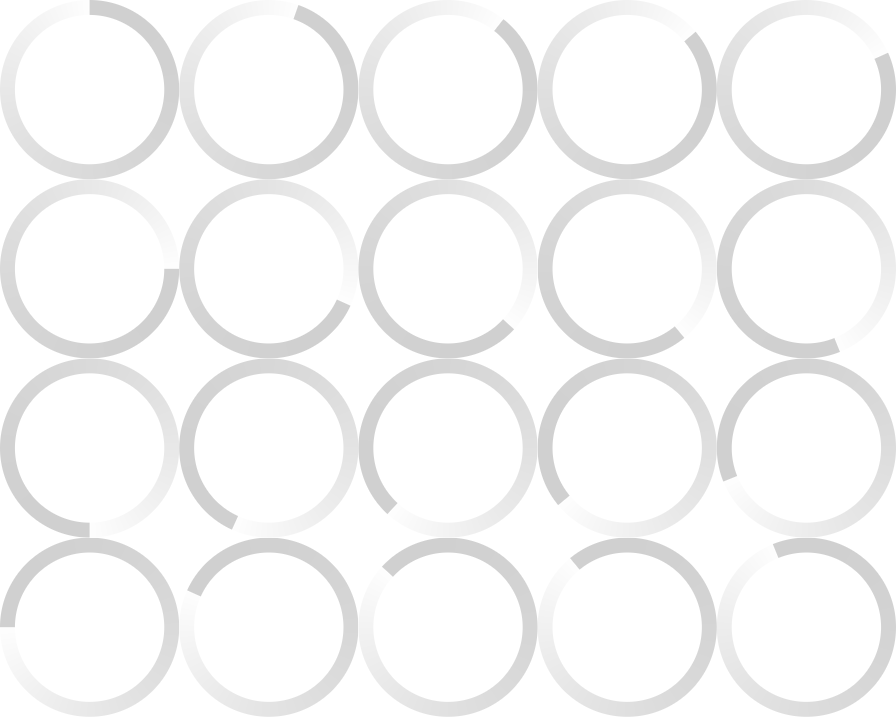
Give the GLSL for this pattern, as a Shadertoy shader.

```glsl
// A 5 by 4 sheet of touching rings, each shaded clockwise from grey to near white.
// Reading across then down, the hard seam of the shading makes one full turn.
// Each cell is square; the ring is a radial band and the shade a power of its angle.

const float TAU = 6.2831853;
const vec2 GRID = vec2(5.0, 4.0);
const float RING_INNER = 5.0 / 6.0;   // in half cells; the outer radius is 1
const float SHADE_CURVE = 2.2;
const vec3 PAPER = vec3(1.0);
const vec3 RING_DARK = vec3(0.815);
const vec3 RING_LIGHT = vec3(0.995);

// Seam direction as a fraction of a turn, clockwise from the top.
// Rows advance a quarter turn; steps along a row are uneven.
float seamTurn(int column, float row) {
    float stepDegrees[5] = float[5](0.0, 24.3, 42.5, 50.4, 68.0);
    float firstRowLag[5] = float[5](0.0, 5.0, 4.3, 0.6, 2.3);
    float lag = row < 0.5 ? firstRowLag[column] : 0.0;
    return row / GRID.y + (stepDegrees[column] - lag) / 360.0;
}

// Clockwise angle from the top, in turns.
float clockwiseTurn(vec2 p) {
    return atan(p.x, p.y) / TAU;
}

// Antialiased coverage of the band between two radii.
float bandMask(float radius, float inner, float outer, float pixel) {
    float distanceToBand = abs(radius - 0.5 * (inner + outer)) - 0.5 * (outer - inner);
    return clamp(0.5 - distanceToBand / pixel, 0.0, 1.0);
}

// Slow fade from dark to light round the ring, with a smoothed seam.
vec3 sweepShade(float turn, float radius, float pixel) {
    float along = fract(turn);
    vec3 shade = mix(RING_DARK, RING_LIGHT, pow(along, SHADE_CURVE));
    float seamDistance = (fract(turn + 0.5) - 0.5) * TAU * radius;
    vec3 seamShade = mix(RING_LIGHT, RING_DARK, clamp(seamDistance / pixel + 0.5, 0.0, 1.0));
    return abs(seamDistance) < 0.5 * pixel ? seamShade : shade;
}

void mainImage(out vec4 fragColor, in vec2 fragCoord) {
    // Square cells, numbered from the top left
    float pixel = 2.0 * GRID.x / iResolution.x;
    vec2 fromTop = vec2(fragCoord.x, iResolution.y - fragCoord.y);
    vec2 grid = fromTop * GRID.x / iResolution.x;
    vec2 cell = clamp(floor(grid), vec2(0.0), GRID - 1.0);
    vec2 p = (grid - cell) * 2.0 - 1.0;
    p.y = -p.y;

    // Ring and its rotated shading
    float radius = length(p);
    float turn = clockwiseTurn(p) - seamTurn(int(cell.x), cell.y);
    vec3 ring = sweepShade(turn, radius, pixel);
    float mask = bandMask(radius, RING_INNER, 1.0, pixel);

    fragColor = vec4(mix(PAPER, ring, mask), 1.0);
}
```
